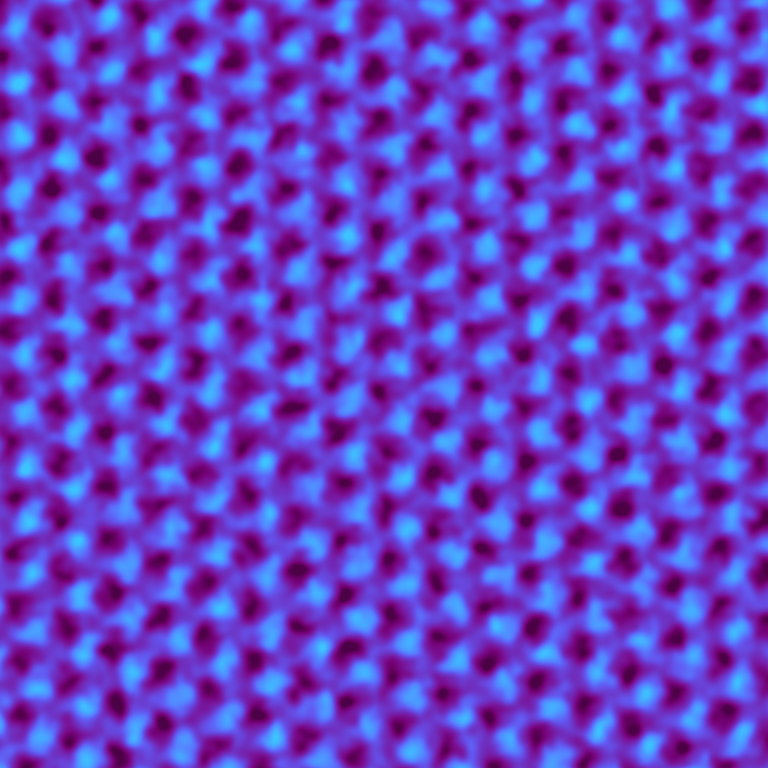
A three.js fragment shader for this pattern:

```glsl
// Skewed hexagonal lattice of soft blue and dark purple spots with uneven grain.
varying vec2 vUv;

const float TAU = 6.2831853;

// Layered sines in spread directions, each bent by a slower cross wave.
float grain(vec2 p) {
  float sum = 0.0;
  for (int k = 0; k < 8; k++) {
    float n = float(k);
    vec2 dir = vec2(cos(2.4 * n), sin(2.4 * n));
    float bend = 1.3 * sin(dot(p, vec2(-dir.y, dir.x)) * (57.0 + 11.0 * n) + n);
    sum += sin(dot(p, dir) * (73.0 + 18.0 * n) + bend + n * n);
  }
  return sum / 8.0;
}

// Three crossing waves: +1 on bright spots, -1 on dark spots, 0 between.
float spotLattice(vec2 d) {
  float i = dot(d, vec2(16.44, -0.57));
  float j = dot(d, vec2(-6.573, 14.25));
  vec3 wave = sin(TAU * (vec3(-i, -j, i + j) + 1.0 / 3.0));
  return dot(wave, vec3(1.07, 0.86, 1.07)) / 2.6;
}

// Evenly spaced colour stops from near-black purple to sky blue.
vec3 ramp(float t) {
  vec3 c = mix(vec3(0.30, 0.0, 0.27), vec3(0.46, 0.01, 0.47), clamp(t + 1.0, 0.0, 1.0));
  c = mix(c, vec3(0.47, 0.09, 0.62), clamp(t, 0.0, 1.0));
  c = mix(c, vec3(0.43, 0.20, 0.77), clamp(t - 1.0, 0.0, 1.0));
  c = mix(c, vec3(0.39, 0.33, 0.93), clamp(t - 2.0, 0.0, 1.0));
  c = mix(c, vec3(0.34, 0.49, 1.00), clamp(t - 3.0, 0.0, 1.0));
  c = mix(c, vec3(0.29, 0.63, 1.00), clamp(t - 4.0, 0.0, 1.0));
  return mix(c, vec3(0.24, 0.77, 1.00), clamp(t - 5.0, 0.0, 1.0));
}

void main() {
  // Offset from the top left spot, with y running down and columns slightly bowed.
  vec2 d = vec2(vUv.x - 0.0215, 0.9635 - vUv.y);
  d.x += 0.004 * sin(0.5 * TAU * vUv.y);

  // Small shifts of each spot, then uneven brightness.
  d += 0.008 * vec2(grain(vUv + 3.1), grain(vUv + 7.7));
  float level = spotLattice(d) + 0.5 * grain(vUv);

  gl_FragColor = vec4(ramp((level + 0.7) / 0.32), 1.0);
}
```
